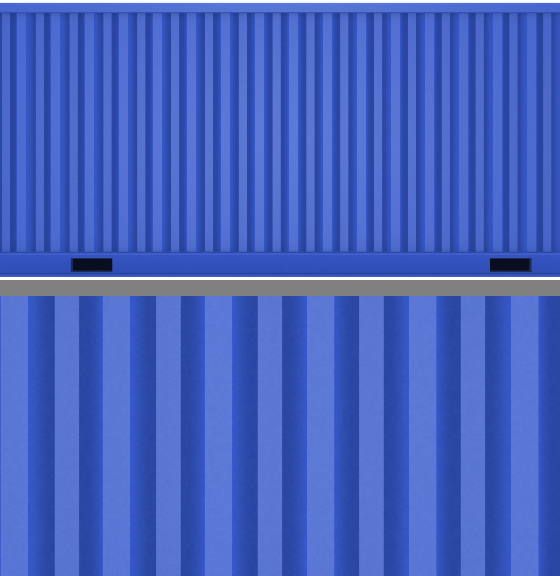
Top: the whole. Bottom: its middle third, enlarged.
Reproduce this texture procedurally as a WebGL 1 fragment shader.

```glsl
precision highp float;
// Blue corrugated container wall with a top rail and a slotted bottom beam.
uniform vec2 u_resolution;

float pixel; // one screen pixel in wall units

float cover(float d) { return smoothstep(-0.5, 0.5, d / pixel); }

float band(float v, float low, float high) { return cover(v - low) * cover(high - v); }

float hash(vec2 p) {
  vec3 q = fract(p.xyx * 0.1031);
  q += dot(q, q.yzx + 33.33);
  return fract((q.x + q.y) * q.z);
}

// Signed offset from the nearest line of a repeating set
float nearest(float x, float first, float period) {
  return mod(x - first + 0.5 * period, period) - 0.5 * period;
}

vec3 corrugation(vec2 p) {
  vec2 c = (p - vec2(384.0, 182.0)) / vec2(384.0, 164.0);
  float glow = exp(-1.1 * c.x * c.x - 0.5 * c.y * c.y);

  // Recessed panels sit deeper, so their spacing is slightly tighter
  float ribSide = nearest(p.x, 29.2, 46.67);
  float ribGap = abs(ribSide) - 6.3;
  float panelGap = abs(nearest(p.x, 54.6, 46.4)) - 5.6;

  // Slopes turned to the middle catch more light
  float depth = clamp(ribGap / max(ribGap + panelGap, 0.01), 0.0, 1.0);
  float lit = sign(ribSide) * (384.0 - p.x) / 384.0;
  float shade = smoothstep(-0.15, 0.75, depth - 0.35 * lit);
  vec3 slope = mix(vec3(0.215, 0.345, 0.765), vec3(0.165, 0.275, 0.635), shade);
  slope *= 0.96 + 0.06 * glow;

  vec3 face = mix(vec3(0.265, 0.385, 0.795), vec3(0.365, 0.475, 0.84), glow);
  float ribId = floor((p.x - 5.9) / 46.67);
  face *= 0.99 + 0.02 * hash(vec2(ribId, 7.0));

  vec3 col = mix(slope, face * 0.985, cover(-panelGap));
  col = mix(col, face, cover(-ribGap));

  // Crisp fold beside each rib
  col = mix(col, vec3(0.20, 0.34, 0.80), 0.6 * band(ribGap, 0.0, 1.2));

  // Soft shadow below the rail and above the beam
  col *= 1.0 - 0.20 * exp(-(p.y - 17.0) / 4.0);
  col *= 1.0 - 0.10 * exp(-(346.0 - p.y) / 7.0);
  return col;
}

vec3 topRail(vec2 p) {
  float x = (p.x - 384.0) / 384.0;
  vec3 col = mix(vec3(0.26, 0.38, 0.80), vec3(0.34, 0.46, 0.84), exp(-1.5 * x * x));
  col *= 1.0 + 0.06 * band(p.y, 4.0, 6.0);
  return mix(col, vec3(0.17, 0.28, 0.66), 0.75 * band(p.y, 16.6, 18.2));
}

vec3 bottomBeam(vec2 p) {
  vec3 col = mix(vec3(0.215, 0.34, 0.77), vec3(0.18, 0.295, 0.69), (p.y - 345.0) / 35.0);
  col = mix(col, vec3(0.15, 0.25, 0.60), 0.8 * band(p.y, 345.0, 346.6));
  col = mix(col, vec3(0.28, 0.40, 0.81), 0.7 * band(p.y, 347.4, 349.2));
  col = mix(col, vec3(0.14, 0.24, 0.59), 0.8 * band(p.y, 374.6, 376.2));
  col = mix(col, vec3(0.23, 0.36, 0.79), 0.7 * band(p.y, 376.4, 378.2));

  // Mirrored fork pockets with visible outer and lower lips
  float side = abs(p.x - 413.0);
  float pocket = band(side, 259.0, 316.0) * band(p.y, 354.0, 373.2);
  float hollow = band(side, 259.0, 313.0) * band(p.y, 355.0, 371.0);
  col = mix(col, vec3(0.12, 0.17, 0.35), pocket);
  return mix(col, vec3(0.03, 0.055, 0.125), hollow);
}

void main() {
  // Wall units: 768 by 384, measured down from the top
  vec2 p = gl_FragCoord.xy / u_resolution * vec2(768.0, 384.0);
  p.y = 384.0 - p.y;
  pixel = 384.0 / u_resolution.y;

  vec3 col = corrugation(vec2(p.x, clamp(p.y, 17.0, 346.0)));
  col = mix(col, topRail(p), cover(18.0 - p.y));
  col = mix(col, bottomBeam(p), cover(p.y - 345.0));

  // Faint paint grain
  col += 0.012 * (hash(floor(p / 1.5)) - 0.5);

  // White margins above and below
  col = mix(vec3(1.0), col, band(p.y, 3.8, 379.6));
  gl_FragColor = vec4(col, 1.0);
}
```
